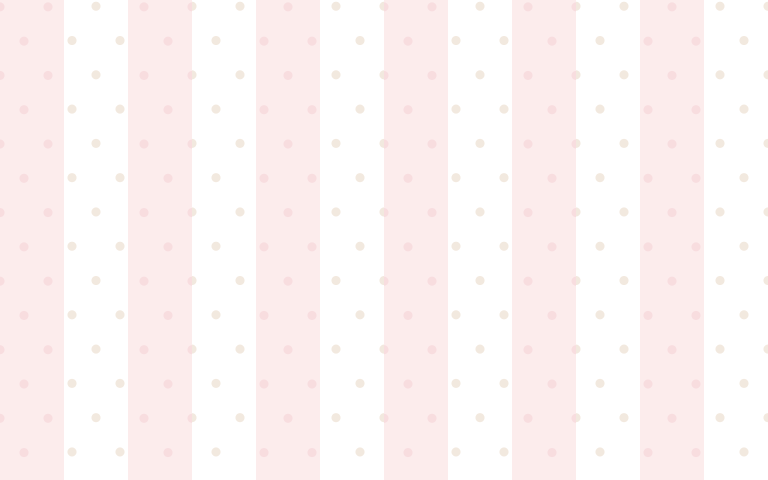
Write a Shadertoy shader that draws this pattern.

```glsl
// Pale pink and white vertical stripes under a staggered lattice of small soft dots.

const float STRIPES = 6.0;               // stripe pairs across
const vec2 DOT_CELLS = vec2(16.0, 7.0);  // lattice cells across and up
const float DOT_RADIUS = 0.0094;         // in canvas heights
const float DOT_TOP = 0.9870;            // height of the top row of dots
const float PINK_DROP = 0.0013;          // pink dots sit slightly lower

const vec3 WHITE = vec3(1.0);
const vec3 PINK = vec3(0.988, 0.925, 0.927);
const vec3 PINK_DOT = vec3(0.972, 0.866, 0.876);
const vec3 BEIGE_DOT = vec3(0.950, 0.913, 0.873);

// Coverage of a shape from its signed distance, smoothed over one pixel.
float coverage(float dist, float pixel) {
    return clamp(0.5 - dist / pixel, 0.0, 1.0);
}

// Signed distance to the band filling the first half of each period.
float stripeDistance(float x, float period) {
    float fromCentre = abs(fract(x / period + 0.25) - 0.5);
    return (fromCentre - 0.25) * period;
}

// Distance to the nearest point of a rectangular lattice.
float latticeDistance(vec2 p, vec2 cell) {
    return length((fract(p / cell + 0.5) - 0.5) * cell);
}

// Signed distance to dots at the corners and centres of the cells.
float dotDistance(vec2 p, vec2 cell, float radius) {
    float corners = latticeDistance(p, cell);
    float centres = latticeDistance(p - 0.5 * cell, cell);
    return min(corners, centres) - radius;
}

void mainImage(out vec4 fragColor, in vec2 fragCoord) {
    float pixel = 1.0 / iResolution.y;
    float aspect = iResolution.x * pixel;
    vec2 p = fragCoord * pixel;

    // Whole numbers of stripes and cells keep every edge continuous.
    vec2 cell = vec2(aspect, 1.0) / DOT_CELLS;
    vec2 beigePos = p - vec2(0.0, DOT_TOP);
    vec2 pinkPos = beigePos + vec2(0.0, PINK_DROP);
    float beigeDots = coverage(dotDistance(beigePos, cell, DOT_RADIUS), pixel);
    float pinkDots = coverage(dotDistance(pinkPos, cell, DOT_RADIUS), pixel);

    // Each band carries dots in its own tint.
    vec3 whiteBand = mix(WHITE, BEIGE_DOT, beigeDots);
    vec3 pinkBand = mix(PINK, PINK_DOT, pinkDots);
    float stripe = coverage(stripeDistance(p.x, aspect / STRIPES), pixel);
    fragColor = vec4(mix(whiteBand, pinkBand, stripe), 1.0);
}
```
